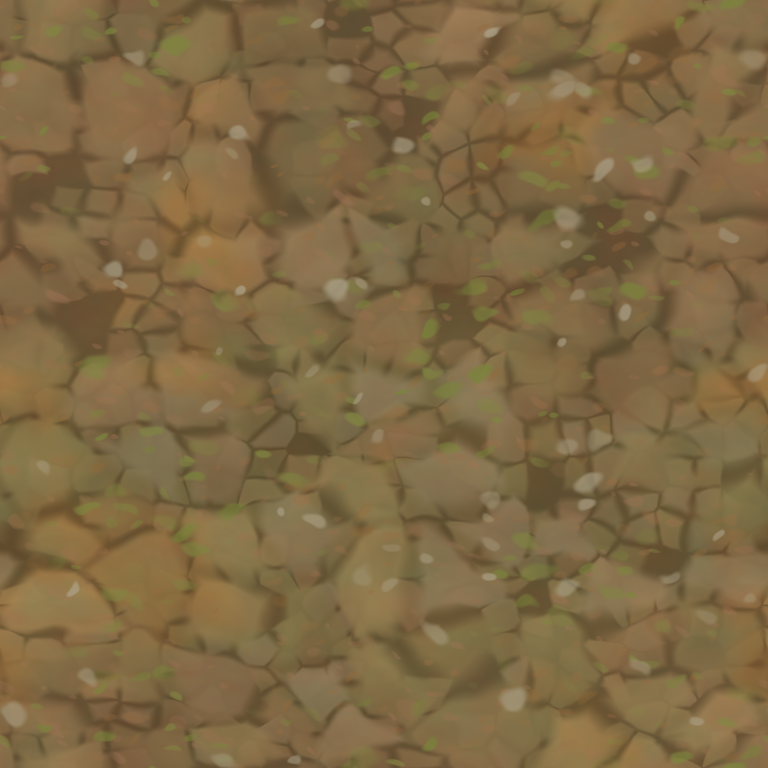
This texture is drawn by a WebGL 1 fragment shader. Its source:

```glsl
precision highp float;
uniform vec2 u_resolution;

#define STONE_GRID vec2(9.0, 11.0)
#define RUBBLE_GRID vec2(21.0, 25.0)
#define STONE_PRESENCE 0.86
#define CRACK_WIDTH 0.26
#define BEND 0.045
#define RAGGED 0.012
#define GRAIN 0.16
#define MOSS_AMOUNT 0.36
#define PALE_AMOUNT 0.11

const vec3 SOIL = vec3(0.385, 0.32, 0.195);
const vec3 OLIVE = vec3(0.47, 0.42, 0.26);
const vec3 TAN = vec3(0.56, 0.48, 0.31);
const vec3 GREY = vec3(0.54, 0.47, 0.35);
const vec3 RUSSET = vec3(0.51, 0.39, 0.265);
const vec3 OCHRE = vec3(0.58, 0.41, 0.21);
const vec3 MOSS = vec3(0.47, 0.52, 0.22);
const vec3 PALE = vec3(0.69, 0.66, 0.57);
const vec3 PINK = vec3(0.64, 0.46, 0.35);

vec3 hash3(vec2 p) {
  vec3 q = fract(p.xyx * vec3(0.1031, 0.1030, 0.0973));
  q += dot(q, q.yxz + 33.33);
  return fract((q.xxy + q.yzz) * q.zyx);
}

// Value noise that wraps after a whole number of cells
float noise(vec2 uv, vec2 period, float seed) {
  vec2 p = uv * period, i = floor(p), f = fract(p);
  f = f * f * (3.0 - 2.0 * f);
  float a = hash3(mod(i, period) + seed).x;
  float b = hash3(mod(i + vec2(1.0, 0.0), period) + seed).x;
  float c = hash3(mod(i + vec2(0.0, 1.0), period) + seed).x;
  float d = hash3(mod(i + 1.0, period) + seed).x;
  return mix(mix(a, b, f.x), mix(c, d, f.x), f.y);
}

float fbm(vec2 uv, vec2 period, float seed) {
  float sum = 0.0, amp = 0.533;
  for (int i = 0; i < 4; i++) {
    sum += amp * noise(uv, period, seed);
    period *= 2.0;
    seed += 19.0;
    amp *= 0.5;
  }
  return sum;
}

vec2 warp(vec2 uv, vec2 period, float seed) {
  return vec2(noise(uv, period, seed), noise(uv, period, seed + 41.0)) - 0.5;
}

// Voronoi stones: rgb = colour, a = cover that falls to zero in the cracks
vec4 stones(vec2 uv, vec2 grid, float presence, float seed) {
  vec2 p = uv * grid, base = floor(p), f = fract(p);
  vec2 nearCell = vec2(0.0), toCentre = vec2(0.0);
  vec3 id = vec3(0.0);
  float best = 9.0;
  for (int y = -1; y <= 1; y++) for (int x = -1; x <= 1; x++) {
    vec2 cell = vec2(float(x), float(y));
    vec3 h = hash3(mod(base + cell, grid) + seed);
    vec2 r = cell + 0.1 + 0.8 * h.xy - f;
    float d = dot(r, r);
    if (d < best) { best = d; nearCell = cell; toCentre = r; id = h; }
  }
  float border = 9.0;
  for (int y = -2; y <= 2; y++) for (int x = -2; x <= 2; x++) {
    vec2 cell = nearCell + vec2(float(x), float(y));
    vec2 r = cell + 0.1 + 0.8 * hash3(mod(base + cell, grid) + seed).xy - f;
    vec2 side = r - toCentre;
    if (dot(side, side) > 0.0001)
      border = min(border, dot(0.5 * (r + toCentre), normalize(side)));
  }
  vec3 tint = fract(id * 7.31 + id.yzx * 3.17);
  vec3 color = mix(OLIVE, TAN, tint.x);
  color = mix(color, GREY, 0.8 * smoothstep(0.6, 0.9, tint.y));
  color = mix(color, RUSSET, 0.7 * smoothstep(0.7, 0.95, tint.z));
  color *= 1.0 + 0.07 * dot(toCentre, vec2(0.5, -0.85));
  float width = CRACK_WIDTH * (0.2 + 1.1 * noise(uv, grid * 2.0, seed + 7.0));
  return vec4(color, smoothstep(0.0, width, border) * step(id.z, presence));
}

// Scattered soft spots: x = cover, y = random shade
vec2 flecks(vec2 uv, vec2 grid, float density, float seed) {
  vec2 p = uv * grid, base = floor(p), f = fract(p), result = vec2(0.0);
  for (int y = -1; y <= 1; y++) for (int x = -1; x <= 1; x++) {
    vec2 cell = vec2(float(x), float(y));
    vec3 h = hash3(mod(base + cell, grid) + seed);
    vec3 k = hash3(mod(base + cell, grid) + seed + 53.0);
    vec2 r = f - cell - h.xy;
    r.y += r.x * (k.x - 0.5);
    float radius = mix(0.2, 0.58, k.y * k.y);
    float cover = 1.0 - smoothstep(0.5 * radius, radius, length(r * vec2(0.85, 1.2)));
    cover *= step(h.z, density) * (0.45 + 0.55 * k.z);
    if (cover > result.x) result = vec2(cover, k.x);
  }
  return result;
}

void main() {
  vec2 uv = gl_FragCoord.xy / u_resolution;
  vec2 bent = uv + BEND * warp(uv, vec2(6.0), 3.0) + RAGGED * warp(uv, vec2(27.0), 11.0);
  vec2 rough = uv + RAGGED * warp(uv, vec2(48.0), 23.0);

  // Rubble in soil, with larger stones on top
  vec4 rubble = stones(bent, RUBBLE_GRID, 0.8, 71.0);
  vec4 large = stones(bent, STONE_GRID, STONE_PRESENCE, 137.0);
  vec3 color = mix(SOIL, rubble.rgb, 0.6 * rubble.a);
  color = mix(color, large.rgb, 0.9 * large.a);
  color = mix(color, rubble.rgb, 0.22 * rubble.a);

  // Broad stains
  float red = smoothstep(0.45, 0.68, fbm(uv, vec2(2.0, 3.0), 211.0));
  float rust = smoothstep(0.53, 0.72, fbm(bent, vec2(4.0, 5.0), 251.0));
  float shade = dot(color, vec3(0.333)) / 0.39;
  color = mix(color, RUSSET * shade, 0.6 * red);
  color = mix(color, OCHRE * shade, 0.55 * rust);

  // Mottling and grain
  color *= 1.0 + GRAIN * (fbm(bent, vec2(14.0, 18.0), 307.0) - 0.5);
  color *= 1.0 + 0.22 * (fbm(uv, vec2(5.0, 7.0), 331.0) - 0.5);
  color += vec3(0.05, -0.03, -0.02) * (fbm(rough, vec2(20.0, 24.0), 353.0) - 0.5);

  // Pink grit, moss and pale pebbles
  vec2 grit = flecks(rough, vec2(38.0, 44.0), 0.3, 401.0);
  color = mix(color, mix(OCHRE, PINK, grit.y), 0.42 * grit.x);
  vec2 moss = flecks(rough, vec2(25.0, 34.0), MOSS_AMOUNT, 433.0);
  float damp = smoothstep(0.35, 0.62, fbm(uv, vec2(6.0), 461.0));
  color = mix(color, mix(MOSS, TAN + vec3(0.0, 0.06, 0.0), 0.5 * moss.y), 0.75 * damp * moss.x);
  vec2 pale = flecks(rough, vec2(27.0, 26.0), PALE_AMOUNT, 499.0);
  color = mix(color, mix(PALE, TAN, 0.4 * pale.y), 0.75 * pale.x);

  gl_FragColor = vec4(color, 1.0);
}
```
